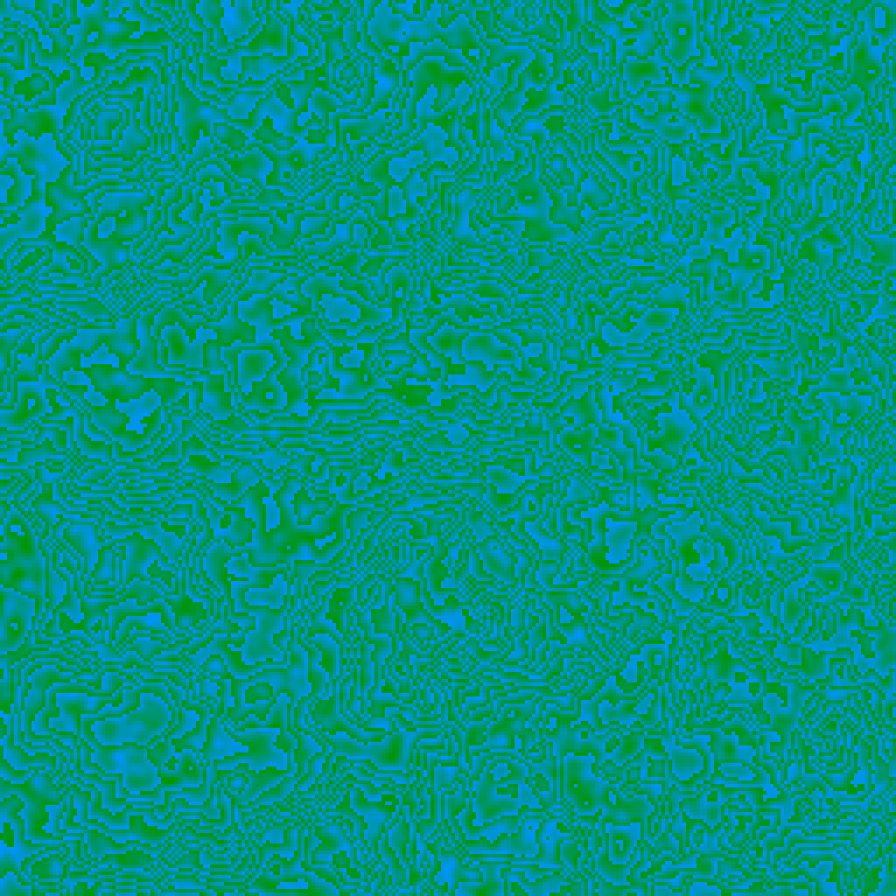
Give the GLSL for this texture, as a WebGL 2 fragment shader.

```glsl
#version 300 es
precision highp float;
// Rugged terrain height wrapped into green-to-blue sawtooth contours on a coarse grid.

#define CELLS 256.0        // grid cells across the canvas
#define BASE_FREQ 3.0      // frequency of the largest hills
#define OCTAVES 5
#define GAIN 0.52          // amplitude ratio between octaves
#define RELIEF 18.5        // contour bands per unit of height
#define STEEP_LEFT 0.9     // slope factor at the left edge
#define STEEP_RIGHT 1.3    // slope factor at the right edge
#define LOW_COLOR vec3(0.0, 0.59, 0.0)
#define HIGH_COLOR vec3(0.0, 0.58, 1.0)

uniform vec2 u_resolution;
out vec4 fragColor;

// Unit gradient with a hashed direction for each lattice point.
vec2 latticeGradient(ivec2 point) {
    uint h = uint(point.x) * 1597334677u ^ uint(point.y) * 3812015801u;
    h = (h ^ (h >> 16)) * 2146121005u;
    h = (h ^ (h >> 15)) * 2221713035u;
    h ^= h >> 16;
    float angle = float(h & 65535u) / 65536.0 * 6.28319;
    return vec2(cos(angle), sin(angle));
}

float gradientNoise(vec2 p) {
    ivec2 i = ivec2(floor(p));
    vec2 f = fract(p);
    vec2 blend = f * f * f * (f * (f * 6.0 - 15.0) + 10.0);
    float a = dot(latticeGradient(i), f);
    float b = dot(latticeGradient(i + ivec2(1, 0)), f - vec2(1, 0));
    float c = dot(latticeGradient(i + ivec2(0, 1)), f - vec2(0, 1));
    float d = dot(latticeGradient(i + ivec2(1, 1)), f - vec2(1, 1));
    return mix(mix(a, b, blend.x), mix(c, d, blend.x), blend.y);
}

// Layered noise whose fine detail fades in the hollows, leaving calm flats.
float terrain(vec2 p) {
    const mat2 turnAndDouble = mat2(1.6, 1.2, -1.2, 1.6);
    float height = 0.0, amplitude = 1.0, roughness = 1.0;
    p = p * BASE_FREQ + vec2(17.3, 9.7);
    for (int i = 0; i < OCTAVES; i++) {
        float n = gradientNoise(p);
        height += amplitude * roughness * n;
        roughness = clamp(0.8 + n, 0.3, 1.0);
        amplitude *= GAIN;
        p = turnAndDouble * p + vec2(5.2, 11.8);
    }
    return height;
}

// One flat colour per cell, from the fractional part of its height.
vec3 cellColor(vec2 cell) {
    vec2 center = (cell + 0.5) / CELLS;
    float steepness = RELIEF * mix(STEEP_LEFT, STEEP_RIGHT, center.x);
    float level = fract(steepness * terrain(center));
    return mix(LOW_COLOR, HIGH_COLOR, level);
}

void main() {
    float pixelSize = CELLS / u_resolution.y;
    vec2 p = gl_FragCoord.xy * pixelSize;

    // Blend neighbouring cells over one pixel at their shared edges.
    vec2 seam = floor(p + 0.5);
    vec2 side = clamp((p - seam) / pixelSize + 0.5, 0.0, 1.0);
    vec3 lower = mix(cellColor(seam - 1.0), cellColor(seam + vec2(0, -1)), side.x);
    vec3 upper = mix(cellColor(seam + vec2(-1, 0)), cellColor(seam), side.x);
    fragColor = vec4(mix(lower, upper, side.y), 1.0);
}
```
